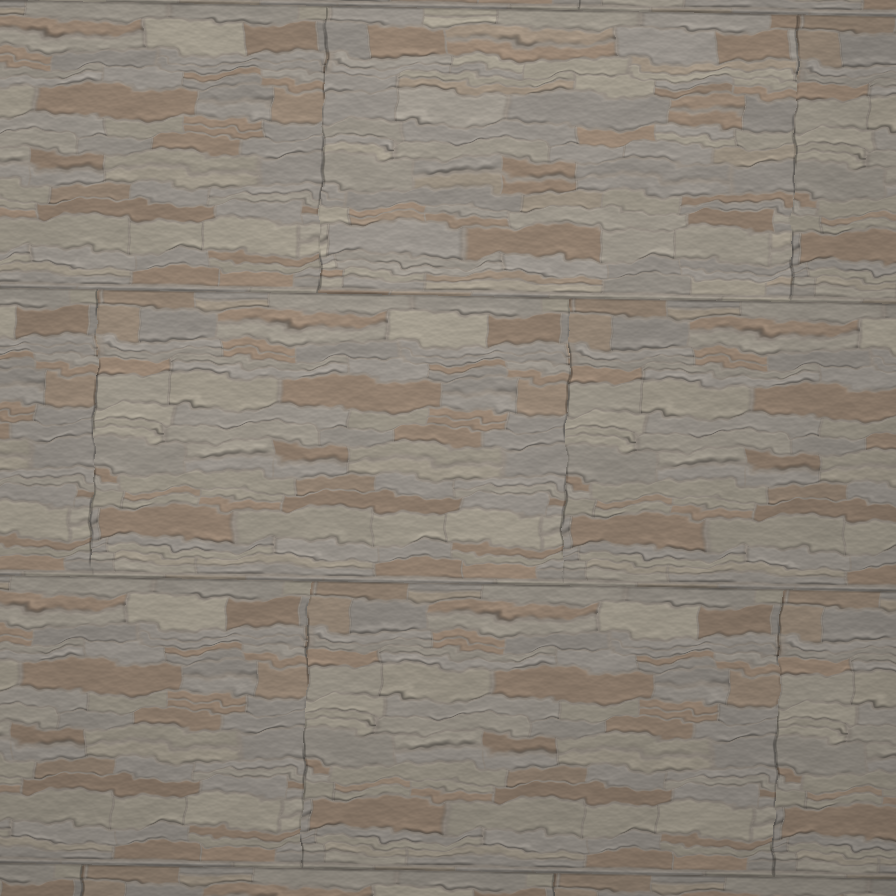
A WebGL 2 fragment shader for this texture:

```glsl
#version 300 es
precision highp float;
// Split-face ledge stone cladding: staggered panels of thin, chipped stone strips.

uniform vec2 u_resolution;
out vec4 outColor;

const vec2 PANEL = vec2(0.527, 0.321);
const float COURSES = 13.0;
const float STONE_LENGTH = 0.125;

const vec3 GREY = vec3(0.535, 0.515, 0.490);
const vec3 BEIGE = vec3(0.575, 0.550, 0.500);
const vec3 TAN = vec3(0.530, 0.465, 0.405);
const vec3 BASE = vec3(0.540, 0.510, 0.475);

float hash(vec2 p) {
    vec3 q = fract(p.xyx * vec3(0.1031, 0.1030, 0.0973));
    q += dot(q, q.yzx + 33.33);
    return fract((q.x + q.y) * q.z);
}

// Distance to the nearest scattered point
float cellular(vec2 p) {
    vec2 cell = floor(p);
    float nearest = 2.0;
    for (int y = -1; y <= 1; y++) {
        for (int x = -1; x <= 1; x++) {
            vec2 id = cell + vec2(x, y);
            vec2 point = id + vec2(hash(id), hash(id + 57.3));
            nearest = min(nearest, length(point - p));
        }
    }
    return nearest;
}

float layeredSines(vec2 p) {
    return 0.5 * sin(p.x + 1.3 * sin(p.y))
         + 0.3 * sin(2.3 * p.x + 1.7 * p.y + 1.0)
         + 0.2 * sin(4.9 * p.x - 2.1 * p.y);
}

// Soft line lying just inside an edge, fading to zero on both sides
float innerLine(float d, float peak, float end) {
    return smoothstep(0.0, peak, d) * (1.0 - smoothstep(peak, end, d));
}

// Rough surface lit from above
float chiselRelief(vec2 p, vec2 scale, float stepY) {
    return cellular(p * scale) - cellular((p - vec2(0.0, stepY)) * scale);
}

vec3 stoneTint(vec2 id) {
    float kind = hash(id + 11.7);
    vec3 tint = mix(GREY, BEIGE, smoothstep(0.2, 0.6, kind));
    tint = mix(tint, TAN, smoothstep(0.66, 0.85, kind));
    return tint * (0.95 + 0.10 * hash(id + 4.1));
}

// Stone strips of one panel; q is measured from its top left, y down
vec3 ledgeStones(vec2 q, float variation) {
    // Stepped and wavy courses, straight again at the panel border
    float taper = smoothstep(0.0, 0.03, min(q.y, PANEL.y - q.y));
    float ledgeStep = smoothstep(-0.25, 0.25, sin(q.x * 37.0 + q.y * 43.0));
    float warp = 0.006 * (ledgeStep - 0.5) + 0.0035 * layeredSines(q * vec2(75.0, 38.0));
    float course = (q.y + taper * warp) / PANEL.y * COURSES;
    course += 0.22 * sin(course * 2.1);
    float row = floor(course);

    // Strips of uneven length, some split into two thin ones
    float along = q.x / STONE_LENGTH + 7.0 * hash(vec2(row, 3.0));
    along += 0.3 * sin(along * 1.9 + row);
    vec2 id = vec2(floor(along), row);
    float layers = hash(id + 23.0) > 0.62 ? 2.0 : 1.0;
    float depth = fract(course) * layers;
    id.y += 0.37 * floor(depth);
    float height = PANEL.y / COURSES / layers;
    float top = fract(depth) * height;
    float bottom = height - top;
    float side = min(fract(along), 1.0 - fract(along)) * STONE_LENGTH;

    // Colour with broad stains
    float inside = smoothstep(0.0, 0.003, min(min(top, bottom), side));
    vec3 color = mix(BASE, stoneTint(id + 0.13 * step(0.8, variation)), inside);
    color *= 1.0 + 0.025 * layeredSines(q * vec2(60.0, 140.0) + 9.0 * variation);

    // Shadow below each strip, lit lip above it
    float broken = smoothstep(-0.6, 0.4, layeredSines(vec2(q.x * 48.0 + row * 2.7, row)));
    float relief = (0.25 + 0.75 * hash(id + 31.0)) * broken;
    float shade = -0.30 * relief * innerLine(bottom, 0.0016, 0.0048);
    shade += 0.10 * relief * innerLine(bottom, 0.0055, 0.0100);
    shade += 0.05 * innerLine(top, 0.0015, 0.0045);
    shade -= 0.09 * relief * innerLine(side, 0.0012, 0.0035);
    return color * (1.0 + shade);
}

void main() {
    vec2 uv = gl_FragCoord.xy / u_resolution;
    vec2 p = vec2(uv.x, 1.0 - uv.y);

    // Slightly skewed panels, every other row shifted
    vec2 wall = p + vec2(0.03 * p.y, -0.018 * p.x);
    wall.x += 0.003 * layeredSines(vec2(wall.y * 55.0, 2.0));
    float panelRow = floor(wall.y / PANEL.y);
    wall.x -= mix(0.365, 0.120, mod(panelRow, 2.0));
    vec2 panel = floor(wall / PANEL);
    vec2 q = wall - panel * PANEL;
    float variation = hash(panel + 40.0);
    vec3 color = ledgeStones(q, variation) * (0.98 + 0.04 * variation);

    // Joints between panels
    vec2 gap = min(q, PANEL - q);
    float wear = 0.5 + 0.5 * layeredSines(vec2(wall.y * 47.0, panel.x * 2.0));
    float seam = 0.30 * smoothstep(0.25, 0.75, wear) * (1.0 - smoothstep(0.0008, 0.0030, gap.x));
    float ledge = (0.22 + 0.10 * layeredSines(wall * 30.0)) * (1.0 - smoothstep(0.0008, 0.0034, gap.y));
    color *= 1.0 - max(seam, ledge);

    // Chipped surface and uneven room light
    color *= 1.0 + 0.07 * chiselRelief(wall, vec2(55.0, 130.0), 0.003);
    color *= 1.0 + 0.05 * chiselRelief(wall + 3.0, vec2(140.0, 260.0), 0.002);
    vec2 fromLight = p - vec2(0.40, 0.25);
    color *= 1.06 - 0.20 * dot(fromLight, fromLight);
    outColor = vec4(color, 1.0);
}
```
